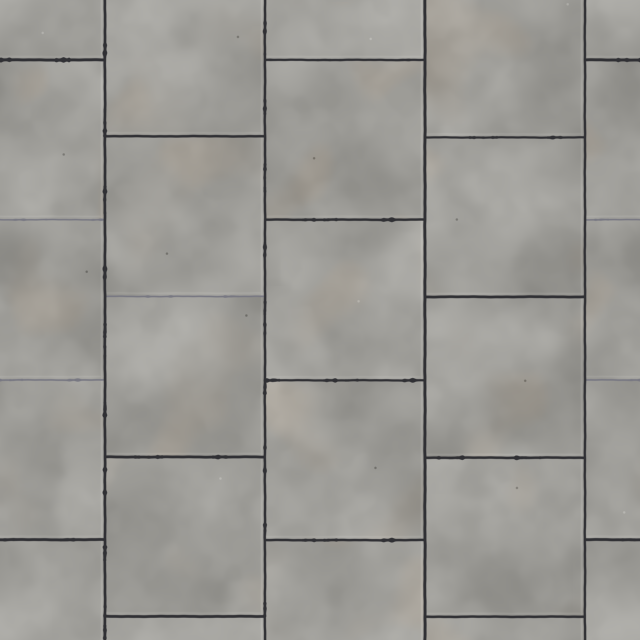
Write a Shadertoy shader that draws this texture.

```glsl
const float TILES = 4.0;                    // slabs across and down
const vec2  ORIGIN = vec2(0.164, 0.036);    // first joint crossing
const float COLUMN_SHIFT = 0.48;            // offset of odd columns, in slabs
const float JOINT_HALF_WIDTH = 0.0021;
const float JOINT_SOFTNESS = 0.0013;
const float JOINT_DRIFT = 0.0025;           // misplacement of cross joints
const float JOINT_WOBBLE = 0.0004;
const float CHIP_DEPTH = 0.0022;
const float FAINT_SHARE = 0.08;             // share of nearly closed joints
const float EDGE_OFFSET = 0.0052;
const float EDGE_WIDTH = 0.0016;
const float EDGE_LIGHT = 0.045;
const float MOTTLE = 0.20;
const float SLAB_VARIATION = 0.016;
const float SPECK_RADIUS = 0.0018;
const vec3  STONE = vec3(0.622, 0.618, 0.600);
const vec3  JOINT_DARK = vec3(0.19, 0.19, 0.205);
const vec3  JOINT_FAINT = vec3(0.47, 0.47, 0.51);
const vec3  WARM_STAIN = vec3(0.022, 0.006, -0.010);
const float TAU = 6.28319;

float hash(vec2 p) {
    vec3 q = fract(vec3(p.xyx) * 0.1031);
    q += dot(q, q.yzx + 33.33);
    return fract((q.x + q.y) * q.z);
}

vec2 hash2(vec2 p) {
    return vec2(hash(p), hash(p + vec2(37.2, 91.7)));
}

// Smooth cellular noise: random values blended around scattered points
float cellClouds(vec2 p) {
    vec2 cell = floor(p);
    float sum = 0.0, total = 0.0;
    for (int y = -1; y <= 1; y++) {
        for (int x = -1; x <= 1; x++) {
            vec2 id = cell + vec2(x, y);
            vec2 d = id + hash2(id) - p;
            float weight = exp(-3.5 * dot(d, d));
            sum += weight * hash(id + 53.1);
            total += weight;
        }
    }
    return sum / total;
}

// Layered sines with whole frequencies, periodic over the canvas
float wobble(float t, float seed) {
    float phase = seed * TAU;
    return 0.5 * sin(TAU * 9.0 * t + phase)
         + 0.3 * sin(TAU * 23.0 * t + phase * 3.0)
         + 0.2 * sin(TAU * 57.0 * t + phase * 7.0);
}

// Chipped half-width of a joint along its length
float jointWidth(float t, float seed) {
    float patches = smoothstep(0.25, 0.8, wobble(t, seed + 0.37));
    float teeth = 0.6 + 0.4 * sin(TAU * 83.0 * t + seed * 40.0);
    float wear = smoothstep(0.25, 1.0, fract(seed * 7.3));
    return JOINT_HALF_WIDTH * mix(0.8, 1.1, seed) + CHIP_DEPTH * patches * teeth * wear;
}

float coverage(float d, float halfWidth, float soft) {
    return 1.0 - smoothstep(halfWidth - soft, halfWidth + soft, abs(d));
}

float edgeGlow(float d) {
    float t = (d - EDGE_OFFSET) / EDGE_WIDTH;
    return exp(-t * t);
}

void mainImage(out vec4 fragColor, in vec2 fragCoord) {
    vec2 uv = fragCoord / iResolution.xy;
    float soft = max(JOINT_SOFTNESS, 0.75 / iResolution.y);

    // Long vertical joints
    float across = (uv.x - ORIGIN.x) * TILES;
    float nearX = round(across);
    float seedX = hash(vec2(mod(nearX, TILES), 17.0));
    float dx = (across - nearX) / TILES - JOINT_WOBBLE * wobble(uv.y, seedX);
    float column = mod(nearX - step(dx, 0.0), TILES);

    // Cross joints, staggered in alternate columns
    float up = (uv.y - ORIGIN.y) * TILES - COLUMN_SHIFT * mod(column, 2.0);
    float nearY = round(up);
    vec2 jointId = vec2(column, mod(nearY, TILES));
    float seedY = hash(jointId + 5.0);
    float drift = JOINT_DRIFT * (hash(jointId + 29.0) - 0.5);
    float dy = (up - nearY) / TILES - drift - JOINT_WOBBLE * wobble(uv.x, seedY);
    float row = mod(nearY - step(dy, 0.0), TILES);

    // Mottled stone, different on each slab
    vec2 slab = vec2(column, row);
    vec2 local = vec2(mod(across - column + 0.5, TILES), mod(up - row + 0.5, TILES)) - 0.5;
    vec2 place = local + 11.0 * slab + 3.0;
    float clouds = 0.58 * cellClouds(place * 2.7)
                 + 0.30 * cellClouds(place * 6.1 + 19.0)
                 + 0.12 * cellClouds(place * 13.0 + 41.0);
    vec3 color = STONE + MOTTLE * (clouds - 0.5);
    color += SLAB_VARIATION * (hash(slab + 71.0) - 0.5);
    color += WARM_STAIN * smoothstep(0.62, 0.95, cellClouds(place * 3.3 + 67.0));

    // One small pale or dark speck per slab
    vec2 speckAt = 0.1 + 0.8 * hash2(slab + 83.0);
    float speck = coverage(length(local - speckAt) / TILES, SPECK_RADIUS, soft);
    color += speck * (hash(slab + 97.0) > 0.6 ? -0.16 : 0.08);

    // Pale arrises on the right and lower edges
    color += EDGE_LIGHT * max(edgeGlow(-dx), 0.7 * edgeGlow(dy));

    // Dark joints, some nearly closed
    float faint = step(hash(jointId + 43.0), FAINT_SHARE);
    float cross = coverage(dy, jointWidth(uv.x, seedY) * (1.0 - 0.4 * faint), soft);
    color = mix(color, mix(JOINT_DARK, JOINT_FAINT, faint), cross);
    color = mix(color, JOINT_DARK, coverage(dx, jointWidth(uv.y, seedX), soft));

    fragColor = vec4(color, 1.0);
}
```
